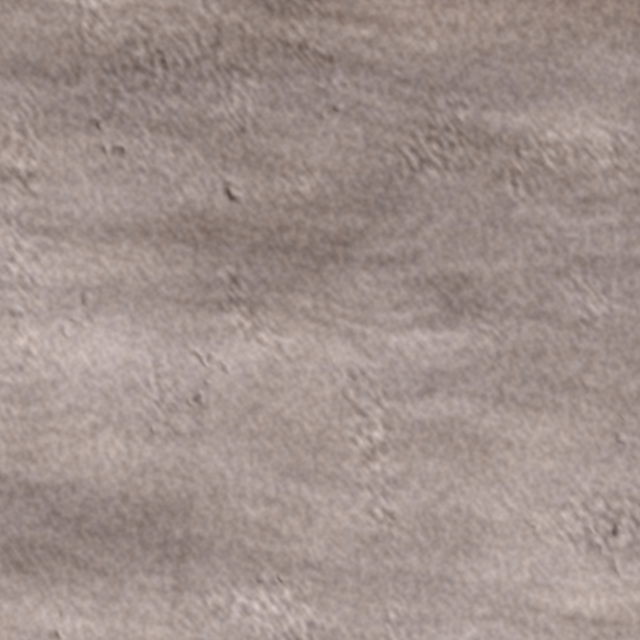
A Shadertoy shader for this texture:

```glsl
// Weathered taupe surface: soft horizontal streaks, slanted grain and small pits.

const vec3 BASE_COLOR = vec3(0.680, 0.620, 0.600);
const vec3 WARM_TINT = vec3(0.003, 0.0, -0.004);
const vec2 GRAIN_DIR = vec2(0.62, -0.785);  // long axis of the grain
const vec2 GRAIN_FREQ = vec2(62.0, 92.0);   // along and across that axis
const vec2 RIDGE_FREQ = vec2(46.0, 104.0);
const float MOTTLE_FREQ = 36.0;
const float FINE_FREQ = 125.0;
const float STREAK_SLOPE = 0.09;
const float UPPER_SHADE = 0.095;
const float PATCH_SHADE = 0.105;
const float CLOUD_AMOUNT = 0.018;
const float STREAK_AMOUNT = 0.018;
const float MOTTLE_AMOUNT = 0.009;
const float GRAIN_AMOUNT = 0.021;
const float RIDGE_AMOUNT = 0.044;
const float FINE_AMOUNT = 0.011;
const float PIT_DEPTH = 0.17;
const int CLUSTER_COUNT = 16;
const int NICKS_PER_CLUSTER = 5;

vec2 hash2(ivec2 cell) {
    uvec2 v = uvec2(cell) * 1664525u + 1013904223u;
    v.x += v.y * 1664525u;
    v.y += v.x * 1664525u;
    v ^= v >> 16u;
    v.x += v.y * 1664525u;
    v.y += v.x * 1664525u;
    v ^= v >> 16u;
    return vec2(v & 65535u) / 65535.0;
}

float corner(ivec2 cell, vec2 offset) {
    float angle = 6.28319 * hash2(cell).x;
    return dot(vec2(cos(angle), sin(angle)), offset);
}

// Gradient noise scaled to roughly unit deviation
float noise(vec2 p) {
    ivec2 i = ivec2(floor(p));
    vec2 f = fract(p);
    vec2 w = f * f * f * (f * (f * 6.0 - 15.0) + 10.0);
    float low = mix(corner(i, f),
                    corner(i + ivec2(1, 0), f - vec2(1, 0)), w.x);
    float high = mix(corner(i + ivec2(0, 1), f - vec2(0, 1)),
                     corner(i + ivec2(1, 1), f - vec2(1, 1)), w.x);
    return 4.0 * mix(low, high, w.y);
}

vec2 alongGrain(vec2 p) {
    return vec2(dot(p, GRAIN_DIR), dot(p, vec2(-GRAIN_DIR.y, GRAIN_DIR.x)));
}

// Large shading: darker upper right, a dim patch at lower left, soft clouds
float broadTone(vec2 uv) {
    float wander = 0.04 * noise(uv * vec2(2.5, 4.0) + 3.7);
    float diagonal = uv.y + 0.4 * uv.x - 0.65 + wander;
    float tone = -UPPER_SHADE * smoothstep(-0.15, 0.25, diagonal);
    vec2 q = (uv - vec2(0.14, 0.16)) / vec2(0.26, 0.085);
    q.y += 0.3 * q.x + 0.2 * noise(uv * 6.0 + 8.2);
    tone -= PATCH_SHADE * exp(-dot(q, q));
    tone += CLOUD_AMOUNT * noise(uv * vec2(3.5, 7.0) + 21.3);
    return tone + 0.6 * CLOUD_AMOUNT * noise(uv * vec2(9.0, 13.0) + 66.1);
}

// Gently sagging bands in three widths, plus one thin seam and one upright crease
float streaks(vec2 uv) {
    float y = uv.y + STREAK_SLOPE * uv.x + 0.012 * noise(uv * 4.0 + 15.1);
    float tone = noise(vec2(uv.x * 2.4, y * 15.0) + 31.4);
    tone += 0.7 * noise(vec2(uv.x * 5.0, y * 34.0) + 47.9);
    float wrinkles = smoothstep(-0.6, 1.2, noise(uv * vec2(3.0, 5.0) + 29.6));
    tone += 1.1 * wrinkles * noise(vec2(uv.x * 9.0, y * 50.0) + 83.2);
    tone *= STREAK_AMOUNT * mix(0.8, 1.1, smoothstep(0.3, 0.7, uv.y));
    float seam = (y - 0.558) / 0.008;
    tone -= 0.05 * exp(-seam * seam) * smoothstep(0.5, 0.3, uv.x);
    float crease = (uv.x - 0.265 - 0.13 * uv.y) / 0.007;
    float creaseFade = smoothstep(0.6, 0.2, uv.y);
    return tone - 0.03 * creaseFade * exp(-crease * crease);
}

// Short slanted grain over mottling, with embossed ridges in scattered clumps
float grain(vec2 uv) {
    vec2 g = alongGrain(uv);
    float clump = smoothstep(0.2, 1.9, noise(uv * vec2(9.0, 7.0) + 63.2));
    vec2 upper = (uv - vec2(0.27, 0.88)) / vec2(0.16, 0.20);
    clump = max(clump, 0.75 * exp(-dot(upper, upper)));
    float tone = GRAIN_AMOUNT * noise(g * GRAIN_FREQ + 11.8);
    tone += MOTTLE_AMOUNT * noise(uv * MOTTLE_FREQ + 57.3);
    tone += RIDGE_AMOUNT * clump * noise(g * RIDGE_FREQ + 76.4);
    return tone + FINE_AMOUNT * noise(g * FINE_FREQ + 90.6);
}

// Clusters of thin dark nicks, each with a faint lit edge beside it
float pits(vec2 uv) {
    float tone = 0.0;
    vec2 bent = uv + 0.0015 * noise(uv * 60.0 + 17.0);
    for (int i = 0; i < CLUSTER_COUNT; i++) {
        vec2 center = hash2(ivec2(i, 401));
        for (int j = 0; j < NICKS_PER_CLUSTER; j++) {
            vec2 scatter = hash2(ivec2(i * 8 + j, 911)) - 0.5;
            vec2 traits = hash2(ivec2(i * 8 + j, 733));
            vec2 d = alongGrain(bent - center - scatter * vec2(0.05, 0.07));
            vec2 size = mix(vec2(0.006, 0.0035), vec2(0.014, 0.005), traits.x);
            vec2 dark = d / size;
            vec2 lit = (d - vec2(0.002, 0.008)) / size;
            float relief = 0.45 * exp(-dot(lit, lit)) - exp(-dot(dark, dark));
            tone += PIT_DEPTH * mix(0.2, 1.0, traits.y * traits.y) * relief;
        }
    }
    return tone;
}

void mainImage(out vec4 fragColor, in vec2 fragCoord) {
    vec2 uv = fragCoord / iResolution.xy;
    float tone = broadTone(uv) + streaks(uv) + grain(uv) + pits(uv);
    float warmth = 0.7 * noise(uv * vec2(4.0, 9.0) + 52.7)
                 + noise(uv * 48.0 + 38.1)
                 + 1.5 * smoothstep(0.85, 1.0, uv.y);
    fragColor = vec4(clamp(BASE_COLOR + tone + WARM_TINT * warmth, 0.0, 1.0), 1.0);
}
```
